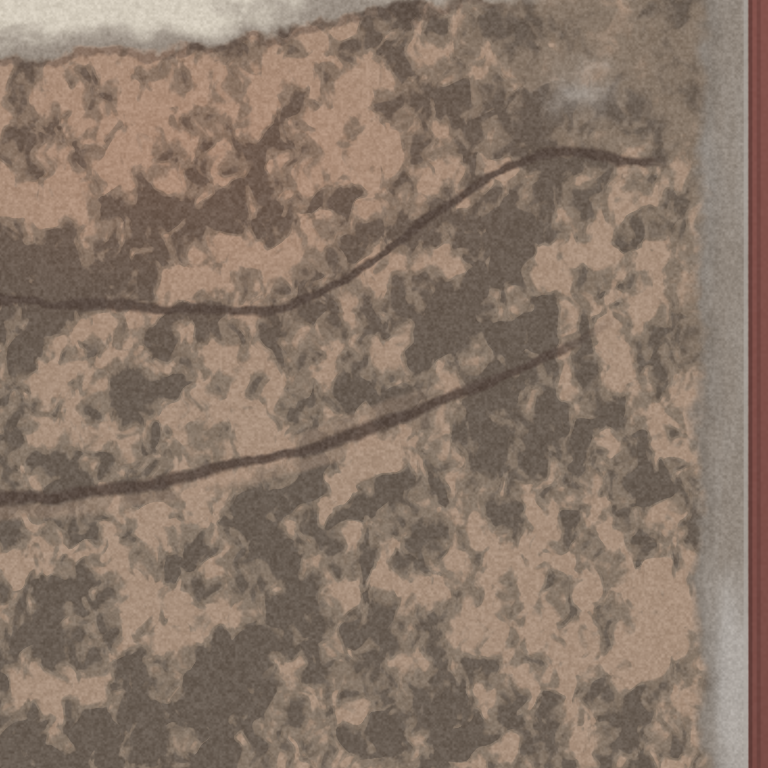
This texture is drawn by a three.js fragment shader. Its source:

```glsl
varying vec2 vUv;

const vec3 DARK_STONE = vec3(0.415, 0.360, 0.318);
const vec3 MID_STONE = vec3(0.530, 0.460, 0.400);
const vec3 PALE_STONE = vec3(0.665, 0.560, 0.482);
const vec3 CRACK_BROWN = vec3(0.335, 0.280, 0.250);
const vec3 CEMENT = vec3(0.560, 0.520, 0.480);
const vec3 PALE_CEMENT = vec3(0.680, 0.655, 0.630);
const vec3 PLASTER = vec3(0.830, 0.795, 0.735);
const vec3 RED_FRAME = vec3(0.500, 0.315, 0.290);

float hash(vec2 p) {
  vec3 q = fract(vec3(p.xyx) * 0.1031);
  q += dot(q, q.yzx + 33.33);
  return fract((q.x + q.y) * q.z);
}

float noise(vec2 p) {
  vec2 i = floor(p);
  vec2 f = fract(p);
  f = f * f * (3.0 - 2.0 * f);
  float low = mix(hash(i), hash(i + vec2(1.0, 0.0)), f.x);
  float high = mix(hash(i + vec2(0.0, 1.0)), hash(i + 1.0), f.x);
  return mix(low, high, f.y);
}

float fbm(vec2 p) {
  float sum = 0.0;
  float weight = 0.533;
  for (int i = 0; i < 4; i++) {
    sum += weight * noise(p);
    p = mat2(1.6, 1.2, -1.2, 1.6) * p + 17.3;
    weight *= 0.5;
  }
  return sum;
}

float spot(vec2 p, vec2 center, vec2 radius) {
  vec2 d = (p - center) / radius;
  return exp(-dot(d, d));
}

float line(float d, float width) {
  return 1.0 - smoothstep(0.3 * width, width, abs(d));
}

float upperCrack(float x) {
  return 0.598 + 0.205 * smoothstep(0.34, 0.74, x)
    + 0.06 * max(0.2 - x, 0.0) - 0.12 * max(x - 0.74, 0.0);
}

float lowerCrack(float x) {
  return 0.349 + 0.05 * x + 0.3 * x * x;
}

// Broad light and dark areas of the weathered face
float weathering(vec2 p) {
  float t = 0.13 * spot(p, vec2(0.28, 0.80), vec2(0.25, 0.14));
  t += 0.10 * spot(p, vec2(0.12, 0.47), vec2(0.20, 0.10));
  t += 0.10 * spot(p, vec2(0.80, 0.22), vec2(0.13, 0.15));
  t -= 0.20 * spot(p, vec2(0.52, 0.73), vec2(0.13, 0.07));
  t -= 0.14 * spot(p, vec2(0.47, 0.57), vec2(0.18, 0.08));
  t -= 0.20 * spot(p, vec2(0.36, 0.26), vec2(0.08, 0.06));
  t -= 0.12 * spot(p, vec2(0.70, 0.42), vec2(0.18, 0.09));
  t -= 0.12 * spot(p, vec2(0.45, 0.10), vec2(0.25, 0.11));
  return t;
}

vec3 stone(vec2 p, float calm) {
  vec2 warp = vec2(noise(p * 45.0), noise(p * 45.0 + 71.0)) - 0.5;
  vec2 q = p + 0.016 * warp;
  vec2 slanted = mat2(0.8, -0.6, 0.6, 0.8) * q;
  float tone = 0.53 + weathering(p);
  tone += 0.8 * (fbm(slanted * vec2(6.0, 11.0)) - 0.5);
  tone += 1.25 * (fbm(q * vec2(42.0, 30.0) + 9.0) - 0.5);
  tone += 0.25 * (noise(q * vec2(125.0, 95.0)) - 0.5);
  tone -= 0.30 * smoothstep(0.56, 0.63, fbm(slanted * vec2(10.0, 15.0) + 40.0));
  tone = mix(tone, 0.50 + 0.35 * (tone - 0.5), calm);
  vec3 color = mix(DARK_STONE, MID_STONE, smoothstep(0.30, 0.50, tone));
  color = mix(color, PALE_STONE, smoothstep(0.53, 0.74, tone));
  float rosy = spot(p, vec2(0.25, 0.80), vec2(0.35, 0.20));
  return color + vec3(0.012, -0.004, -0.008) * (2.0 * rosy - 0.6);
}

void main() {
  vec2 p = vUv;
  float rough = fbm(p * 28.0) - 0.5;
  float grain = noise(p * 240.0) - 0.5;

  // Stone face, smoother toward the upper right
  float calm = smoothstep(0.55, 0.75, p.x + 0.15 * rough) * smoothstep(0.74, 0.86, p.y);
  calm = max(calm, 0.7 * smoothstep(0.84, 0.91, p.x) * smoothstep(0.45, 0.6, p.y));
  vec3 color = stone(p, calm);
  color = mix(color, PALE_CEMENT, 0.6 * spot(p + 0.06 * rough, vec2(0.76, 0.885), vec2(0.04, 0.025)));

  // Two long cracks with a pale worn lip
  float upper = p.y - upperCrack(p.x) + 0.018 * rough;
  float lower = p.y - lowerCrack(p.x) + 0.014 * rough;
  float width = 0.007 + 0.007 * noise(p * 18.0);
  float lip = line(lower - 0.016, 0.015) * smoothstep(0.3, 0.42, p.x) + line(lower + 0.018, 0.014);
  color = mix(color, PALE_STONE, 0.4 * lip * (1.0 - smoothstep(0.45, 0.65, p.x)));
  float cracks = line(upper, width) * (1.0 - smoothstep(0.84, 0.875, p.x));
  cracks = max(cracks, line(lower, width) * (1.0 - smoothstep(0.70, 0.82, p.x)));
  color = mix(color, CRACK_BROWN, 0.85 * cracks);

  // Cement border along the right side
  float side = p.x - 0.912 + 0.035 * rough + 0.02 * smoothstep(0.6, 0.4, p.y) * (noise(p.yy * 9.0) - 0.5);
  float streak = fbm(p * vec2(60.0, 14.0));
  float bleach = smoothstep(0.32, 0.12, p.y) * smoothstep(0.915, 0.95, p.x);
  bleach += 0.6 * spot(p, vec2(0.92, 0.77), vec2(0.012, 0.09));
  vec3 cement = mix(CEMENT, PALE_CEMENT, clamp(bleach + 0.8 * (streak - 0.45), 0.0, 1.0));
  cement *= 0.9 + 0.1 * smoothstep(0.0, 0.035, side);
  color = mix(color, cement, smoothstep(-0.012, 0.010, side));

  // Ragged plaster strip along the top
  float edge = p.y - 0.925 - 0.078 * smoothstep(0.1, 0.7, p.x) + 0.045 * rough;
  color = mix(color, CRACK_BROWN, 0.4 * line(edge + 0.004, 0.009) * smoothstep(0.7, 0.6, p.x));
  float bright = smoothstep(0.005, 0.045, edge + 0.05 * (fbm(p * vec2(9.0, 30.0)) - 0.5));
  vec3 plaster = mix(CEMENT * 1.06, PLASTER, bright);
  color = mix(color, plaster, smoothstep(-0.003, 0.008, edge) * smoothstep(0.76, 0.6, p.x));

  // Fine mineral grain
  color += 0.065 * grain + 0.05 * (noise(p * 400.0) - 0.5);

  // Red frame with a pale joint and vertical grooves
  color = mix(color, PALE_CEMENT, 0.65 * line(p.x - 0.971, 0.004));
  float groove = line(p.x - 0.977, 0.004) + 0.6 * line(p.x - 0.988, 0.004);
  vec3 frame = RED_FRAME * (1.0 - 0.2 * groove) * (0.95 + 0.08 * p.y) + 0.02 * grain;
  color = mix(color, frame, smoothstep(0.973, 0.976, p.x));

  gl_FragColor = vec4(color, 1.0);
}
```
